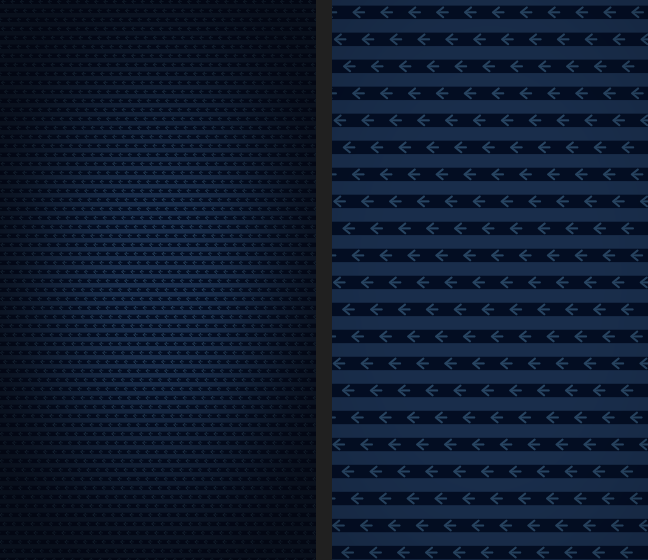
Left: the whole. Right: its middle third, enlarged.
Give the GLSL for this pattern, as a WebGL 1 fragment shader.

```glsl
precision highp float;
// Navy ribbed stripes carrying drifting rows of tiny left-pointing arrows under a vignette.
uniform vec2 u_resolution;

#define ROWS 62.2
#define COLS 34.0
#define ROW_PHASE 0.31
#define COL_PHASE 0.13
#define ROW_DRIFT 0.33
#define GROOVE_HALF 0.25
#define STROKE_HALF 0.038
#define RIB_CENTER vec3(0.098, 0.178, 0.295)
#define RIB_EDGE vec3(0.036, 0.062, 0.110)
#define GROOVE_CENTER vec3(0.010, 0.052, 0.135)
#define GROOVE_EDGE vec3(0.010, 0.026, 0.075)
#define ARROW_COLOR vec3(0.180, 0.305, 0.425)

float segmentDistance(vec2 p, vec2 a, vec2 b) {
  vec2 pa = p - a, ba = b - a;
  return length(pa - ba * clamp(dot(pa, ba) / dot(ba, ba), 0.0, 1.0));
}

// Chevron and shaft, mirrored about the horizontal axis.
float arrowDistance(vec2 p) {
  p.y = abs(p.y);
  vec2 tip = vec2(-0.20, 0.0);
  float head = segmentDistance(p, tip, vec2(0.02, 0.18));
  float shaft = segmentDistance(p, tip, vec2(0.19, 0.0));
  return min(head, shaft) - STROKE_HALF;
}

void main() {
  vec2 uv = gl_FragCoord.xy / u_resolution;
  float pixel = ROWS / u_resolution.y;
  float glow = 1.0 - smoothstep(0.08, 0.64, length((uv - 0.5) * vec2(1.0, 1.1)));

  // Row coordinates, counted from the top; one unit is one row.
  float rowPos = (1.0 - uv.y) * ROWS + ROW_PHASE;
  float row = floor(rowPos);
  float y = fract(rowPos) - 0.5;

  // Raised ribs and dark grooves.
  vec3 rib = mix(RIB_EDGE, RIB_CENTER, glow);
  vec3 groove = mix(GROOVE_EDGE, GROOVE_CENTER, glow);
  float ribMask = smoothstep(-0.6 * pixel, 0.6 * pixel, abs(y) - GROOVE_HALF);
  vec3 color = mix(groove, rib, ribMask);

  // Arrows, each row moved a little further along than the one above.
  float cellWidth = (u_resolution.x / COLS) / (u_resolution.y / ROWS);
  float column = uv.x * COLS + COL_PHASE - ROW_DRIFT * row;
  float x = (fract(column) - 0.5) * cellWidth;
  float ink = 1.0 - smoothstep(-0.6 * pixel, 0.6 * pixel, arrowDistance(vec2(x, y)));
  color = mix(color, ARROW_COLOR * mix(0.4, 1.0, glow), 0.85 * ink);

  gl_FragColor = vec4(color, 1.0);
}
```
